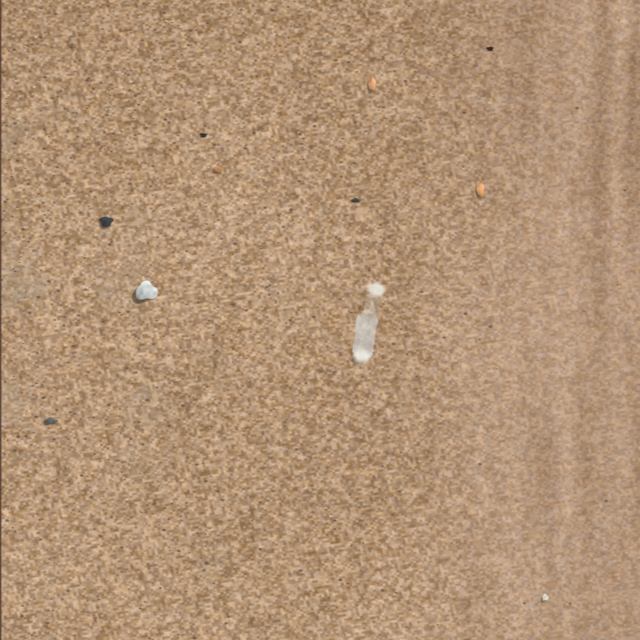
A Shadertoy shader for this texture:

```glsl
float hash(vec2 p) {
    vec3 q = fract(p.xyx * vec3(0.1031, 0.1030, 0.0973));
    q += dot(q, q.yzx + 33.33);
    return fract((q.x + q.y) * q.z);
}

float noise(vec2 p) {
    vec2 i = floor(p), f = fract(p);
    f = f * f * (3.0 - 2.0 * f);
    return mix(mix(hash(i), hash(i + vec2(1, 0)), f.x),
               mix(hash(i + vec2(0, 1)), hash(i + vec2(1, 1)), f.x), f.y);
}

float fbm(vec2 p) {
    float sum = 0.0, amp = 0.5;
    for (int i = 0; i < 4; i++) {
        sum += amp * noise(p);
        p = p * 2.03 + 17.1;
        amp *= 0.5;
    }
    return sum / 0.9375;
}

// Coverage of a shape from its signed distance
float cover(float d, float soft) {
    return 1.0 - smoothstep(-soft, soft, d);
}

// Irregular rounded stone with a shadow at its lower left
vec3 stone(vec3 ground, vec2 p, vec2 center, vec2 size, vec3 tint, float soft) {
    vec2 q = (p - center) / size;
    float angle = atan(q.y, q.x);
    float edge = 1.0 + 0.14 * sin(angle * 3.0 + center.x * 40.0) + 0.07 * sin(angle * 5.0);
    float scale = min(size.x, size.y);
    float shadow = cover((length(q + vec2(0.3, 0.4)) - edge) * scale, soft * 1.5);
    ground = mix(ground, vec3(0.29, 0.24, 0.20), 0.7 * shadow);
    vec3 lit = tint * (0.92 + 0.22 * dot(q, vec2(0.5, 0.6)) + 0.2 * (noise(p * 190.0) - 0.5));
    return mix(ground, lit, cover((length(q) - edge) * scale, soft));
}

float segment(vec2 p, vec2 a, vec2 b) {
    vec2 ab = b - a;
    return length(p - a - ab * clamp(dot(p - a, ab) / dot(ab, ab), 0.0, 1.0));
}

// Sparse dark and pale grit, denser at the upper left
vec3 grit(vec3 ground, vec2 p, float cells, float soft) {
    vec2 home = floor(p * cells);
    for (int y = -1; y <= 1; y++)
    for (int x = -1; x <= 1; x++) {
        vec2 id = home + vec2(x, y);
        vec2 center = (id + vec2(hash(id + 3.7), hash(id + 9.2))) / cells;
        float density = mix(0.24, 0.02, smoothstep(0.1, 0.85, center.x)) * mix(0.5, 1.3, center.y);
        float present = step(hash(id + 21.4), density);
        float radius = mix(0.0008, 0.0023, pow(hash(id + 5.5), 3.0));
        vec2 d = (p - center) * vec2(0.75, 1.1);
        float pale = step(0.84, hash(id + 14.3));
        vec3 tint = mix(vec3(0.34, 0.28, 0.24), vec3(0.88, 0.80, 0.70), pale);
        ground = mix(ground, tint, 0.65 * present * cover(length(d) - radius, soft));
    }
    return ground;
}

void mainImage(out vec4 fragColor, in vec2 fragCoord) {
    vec2 p = fragCoord / iResolution.y;
    float soft = max(1.0 / iResolution.y, 0.0012);
    float smoothSide = smoothstep(0.55, 0.9, p.x + 0.12 * (fbm(p * 4.0) - 0.5));

    // Broad colour shifts
    vec3 sand = mix(vec3(0.702, 0.578, 0.456), vec3(0.715, 0.594, 0.490), smoothSide);
    sand += 0.07 * (fbm(p * 5.0 + 4.0) - 0.5);
    sand += 0.02 * (0.5 - p.y);
    float greyPatch = smoothstep(0.58, 0.76, fbm(p * 9.0 + 31.0)) * (1.0 - smoothstep(0.2, 0.4, p.x));
    sand = mix(sand, vec3(0.68, 0.59, 0.49), 0.6 * greyPatch);

    // Vertical streaks on the smooth side
    float streak = fbm(vec2(p.x * 38.0 + 0.8 * noise(p * 4.0), p.y * 3.5));
    sand += 0.16 * smoothSide * (streak - 0.5);

    // Fine grains with slight hue variation
    vec2 tilted = p + vec2(0.25 * p.y, -0.15 * p.x);
    float grain = 0.6 * noise(tilted * vec2(230.0, 285.0)) + 0.4 * noise(tilted * vec2(115.0, 145.0) + 50.0);
    float strength = mix(0.37, 0.2, smoothSide) * (1.0 - 0.35 * greyPatch);
    sand += strength * (grain - 0.5);
    sand += 0.05 * (noise(p * 170.0 + 80.0) - 0.5) * vec3(0.6, 0.0, -1.0);
    sand = grit(sand, p, 95.0, soft);

    // Dark pebbles
    sand = stone(sand, p, vec2(0.166, 0.654), vec2(0.010, 0.008), vec3(0.27, 0.28, 0.30), soft);
    sand = stone(sand, p, vec2(0.079, 0.342), vec2(0.009, 0.005), vec3(0.42, 0.42, 0.42), soft);
    sand = stone(sand, p, vec2(0.318, 0.789), vec2(0.005, 0.003), vec3(0.22, 0.21, 0.21), soft);
    sand = stone(sand, p, vec2(0.556, 0.687), vec2(0.006, 0.003), vec3(0.30, 0.28, 0.27), soft);
    sand = stone(sand, p, vec2(0.766, 0.924), vec2(0.005, 0.003), vec3(0.25, 0.15, 0.12), soft);

    // Pale stones and orange chips
    sand = stone(sand, p, vec2(0.229, 0.545), vec2(0.017, 0.014), vec3(0.83, 0.85, 0.84), soft);
    sand = stone(sand, p, vec2(0.852, 0.066), vec2(0.005, 0.005), vec3(0.92, 0.91, 0.84), soft);
    sand = stone(sand, p, vec2(0.582, 0.868), vec2(0.006, 0.010), vec3(0.90, 0.66, 0.48), soft);
    sand = stone(sand, p, vec2(0.751, 0.703), vec2(0.006, 0.010), vec3(0.92, 0.68, 0.46), soft);
    sand = stone(sand, p, vec2(0.341, 0.735), vec2(0.007, 0.004), vec3(0.80, 0.55, 0.36), soft);

    // Translucent crumpled strip with brighter ends
    float wobble = 0.004 * (noise(p * 70.0) - 0.5);
    float strip = min(segment(p, vec2(0.567, 0.452), vec2(0.573, 0.498)) - 0.016,
                      segment(p, vec2(0.573, 0.498), vec2(0.587, 0.545)) - 0.011) + wobble;
    float ends = max(cover(length((p - vec2(0.588, 0.548)) * vec2(0.8, 1.1)) - 0.011 + wobble, 0.004),
                     cover(length(p - vec2(0.565, 0.444)) - 0.012 + wobble, 0.005));
    float body = mix(0.75, 0.3, smoothstep(0.495, 0.525, p.y));
    float crumple = fbm(p * 90.0);
    sand = mix(sand, vec3(0.35, 0.30, 0.26), 0.6 * cover(length((p - vec2(0.559, 0.437)) * vec2(0.7, 1.2)) - 0.007, 0.002));
    sand = mix(sand, vec3(0.80, 0.79, 0.78) + 0.25 * (crumple - 0.5), body * cover(strip, 0.002));
    sand = mix(sand, vec3(0.93, 0.92, 0.88) + 0.15 * (crumple - 0.5), 0.85 * ends);

    // Thin dark left border
    sand = mix(sand, vec3(0.30, 0.22, 0.18), 0.8 * cover(p.x - 0.0022, soft));
    fragColor = vec4(clamp(sand, 0.0, 1.0), 1.0);
}
```
